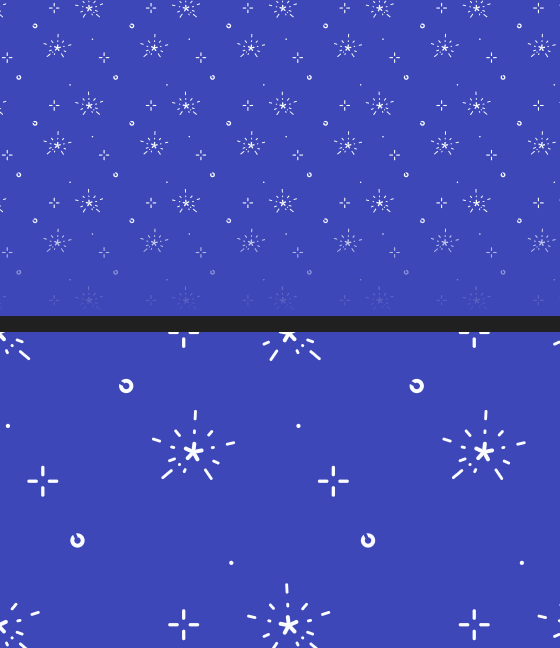
Top, the full canvas; bottom, a detail of the centre.
This pattern is drawn by a Shadertoy shader. Its source:

```glsl
// Tiled night-sky print: two mirrored starbursts, dashed crosses, open rings
// and dots, drawn as distance functions in a repeating cell. The white ink
// fades evenly into the blue ground near the bottom edge.

const float HEIGHT = 432.0;                // design units per canvas height
const vec2 CELL = vec2(132.4, 133.2);      // size of one repeat
const vec3 GROUND = vec3(0.238, 0.278, 0.720);
const vec3 INK = vec3(0.985, 0.99, 1.0);
const float FADE_HEIGHT = 142.0;           // ink is full above this height

const float RAY_WIDTH = 0.65;              // half widths of the strokes
const float CROSS_WIDTH = 0.75;
const float ARM_WIDTH = 0.9;
const float RING_WIDTH = 0.9;
const float RING_RADIUS = 2.35;
const float DOT_RADIUS = 0.95;
const float STAR_TILT = 0.12;

// Burst strokes: angle in degrees, inner radius, outer radius
const int RAY_COUNT = 14;
const vec3 RAYS[RAY_COUNT] = vec3[](
    vec3(87, 14.5, 19.2), vec3(87, 8.2, 10.3), vec3(48, 9.8, 13.2),
    vec3(13, 15.2, 19.5), vec3(13, 8.2, 10.0), vec3(-24, 9.5, 13.0),
    vec3(-56, 9.2, 15.2), vec3(-115, 8.2, 10.5), vec3(-140, 12.5, 18.8),
    vec3(-160, 8.5, 12.2), vec3(162, 15.5, 19.8), vec3(167, 8.5, 10.8),
    vec3(130, 9.2, 13.2), vec3(-138, 7.8, 9.2));

// Offset from the nearest repeat of a motif centre
vec2 nearest(vec2 p, vec2 centre) {
    return mod(p - centre + 0.5 * CELL, CELL) - 0.5 * CELL;
}

// Rounded stroke lying on the x axis
float stroke(vec2 p, float start, float end, float halfWidth) {
    return length(vec2(p.x - clamp(p.x, start, end), p.y)) - halfWidth;
}

// Point in a frame whose x axis has the given angle
vec2 alongAngle(vec2 p, float angle) {
    float c = cos(angle), s = sin(angle);
    return vec2(c * p.x + s * p.y, c * p.y - s * p.x);
}

// Five-armed star within a ring of uneven rays
float burst(vec2 p) {
    float sector = radians(72.0);
    float start = radians(90.0) - STAR_TILT;
    float arm = round((atan(p.y, p.x) - start) / sector);
    float d = stroke(alongAngle(p, start + arm * sector), 0.0, 3.8, ARM_WIDTH);
    for (int i = 0; i < RAY_COUNT; i++) {
        vec3 ray = RAYS[i];
        d = min(d, stroke(alongAngle(p, radians(ray.x)),
                          ray.y + RAY_WIDTH, ray.z - RAY_WIDTH, RAY_WIDTH));
    }
    return d;
}

// Four dashes around an empty centre
float dashedCross(vec2 p) {
    p = abs(p);
    if (p.y > p.x) p = p.yx;
    return stroke(p, 3.0, 6.3, CROSS_WIDTH);
}

// Ring with a small opening in one direction
float openRing(vec2 p, float gapAngle) {
    float ring = abs(length(p) - RING_RADIUS) - RING_WIDTH;
    float gap = stroke(alongAngle(p, gapAngle), 1.5, 5.0, 0.75);
    return max(ring, -gap);
}

// Everything inside one repeat; centres are measured from the top left
float printDistance(vec2 p) {
    vec2 mirror = vec2(-1.0, 1.0);
    float d = burst(nearest(p, vec2(78.5, -65.5)));
    d = min(d, burst(mirror * nearest(p, vec2(122.0, -11.3))));
    d = min(d, dashedCross(nearest(p, vec2(74.1, -11.0))));
    d = min(d, dashedCross(nearest(p, vec2(9.9, -78.8))));
    d = min(d, openRing(nearest(p, vec2(47.9, -35.4)), radians(150.0)));
    d = min(d, openRing(nearest(p, vec2(25.7, -105.8)), radians(115.0)));
    d = min(d, length(nearest(p, vec2(126.4, -53.6))) - DOT_RADIUS);
    d = min(d, length(nearest(p, vec2(95.8, -116.0))) - DOT_RADIUS);
    return d;
}

void mainImage(out vec4 fragColor, in vec2 fragCoord) {
    float pixel = HEIGHT / iResolution.y;
    vec2 p = fragCoord * pixel;
    float d = printDistance(p - vec2(0.0, HEIGHT));
    float coverage = clamp(0.5 - d / pixel, 0.0, 1.0);
    float fade = clamp(p.y / FADE_HEIGHT, 0.0, 1.0);
    fragColor = vec4(mix(GROUND, INK, coverage * fade), 1.0);
}
```
